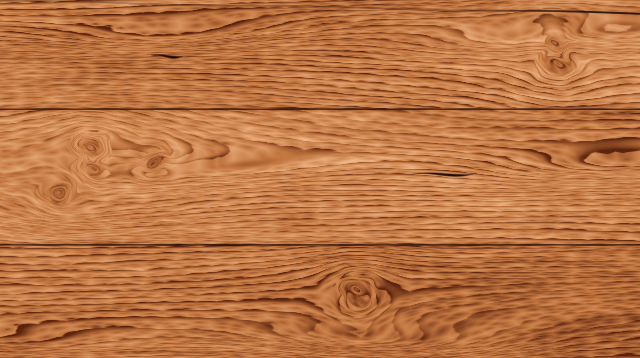
Reproduce this texture procedurally as a Shadertoy shader.

```glsl
// Three wide horizontal planks of warm brown wood with fine grain, knots and cracks.
#define PLANK_HEIGHT 0.379
#define PLANK_OFFSET 0.063
#define RING_DENSITY 58.0
#define GRAIN_WARP 0.05
#define KNOT_RADIUS 0.032
#define FIBRE_SCALE vec2(20.0, 150.0)
#define FIBRE_DEPTH 0.42
#define RING_DEPTH 0.6
#define DARK_WOOD vec3(0.36, 0.14, 0.05)
#define MID_WOOD vec3(0.76, 0.46, 0.25)
#define LIGHT_WOOD vec3(0.93, 0.71, 0.52)
#define GAP_COLOR vec3(0.13, 0.05, 0.03)

vec2 hash2(vec2 p) {
    vec2 q = vec2(dot(p, vec2(127.1, 311.7)), dot(p, vec2(269.5, 183.3)));
    return fract(sin(q) * 43758.5);
}

// Distance to the nearest scattered cell point
float cellular(vec2 p) {
    vec2 cell = floor(p), f = p - cell;
    float nearest = 2.0;
    for (int j = -1; j <= 1; j++)
    for (int i = -1; i <= 1; i++) {
        vec2 o = vec2(i, j);
        nearest = min(nearest, length(o + hash2(cell + o) - f));
    }
    return nearest;
}

// Layered bent sines, roughly -1 to 1
float waves(vec2 p) {
    float sum = 0.0, amp = 0.6;
    for (int i = 0; i < 4; i++) {
        float phase = float(i) * 2.1;
        sum += amp * sin(p.x + 1.5 * sin(p.y + phase) + phase);
        p = p * vec2(1.6, 1.83) + vec2(0.4 * sin(p.y), 1.3);
        amp *= 0.43;
    }
    return sum;
}

// Long pointed arches where the cut runs flat along the rings
float archHeight(vec2 p, float plank) {
    float height = 0.0;
    for (float i = 0.0; i < 2.0; i++) {
        vec2 c = vec2(0.45 + 1.15 * i + 0.15 * mod(plank, 2.0) - 0.5 * step(plank, 0.5),
            (plank + 0.3 + 0.24 * min(plank, 1.0)) * PLANK_HEIGHT - PLANK_OFFSET);
        vec2 d = (p - c) / vec2(0.36, 0.048);
        d.y += 0.25 * sin(p.x * 5.0 + i * 2.0);
        height += 0.075 * exp(-dot(d, d));
    }
    return height;
}

// Bends the grain around the plank's knots; returns (grain height, knot core mask)
vec2 bendAroundKnots(vec2 p, float plank, float grain) {
    float core = 0.0, count = 2.0 + 2.0 * mod(plank, 2.0);
    vec2 center = vec2(1.79 * fract(0.56 + 0.585 * plank + 0.07 * plank * (plank - 1.0)),
        (plank + 0.6 + 0.07 * plank - 0.1 * plank * plank) * PLANK_HEIGHT - PLANK_OFFSET);
    float spread = 0.05 + 0.05 * min(plank, 1.0);
    for (float i = 0.0; i < count; i++) {
        float angle = 2.4 * i + 5.5;
        vec2 c = center + spread * sqrt(i) * vec2(cos(angle), 0.6 * sin(angle));
        float radius = KNOT_RADIUS * (0.6 + 0.5 * hash2(vec2(i, plank + 3.0)).x);
        vec2 d = (p - c) * vec2(0.75, 1.0);
        d += 0.004 * sin(d.yx * 90.0 + i);
        float r = length(d), reach = radius * 1.8;
        grain -= d.y * reach * reach / (r * r + 0.4 * reach * reach);
        float inside = 1.0 - smoothstep(0.4 * radius, 1.5 * radius, r);
        grain = mix(grain, c.y + 1.5 * r, inside);
        core = max(core, inside * (0.4 + 0.6 * smoothstep(radius, 0.0, r)));
    }
    return vec2(grain, core);
}

// Tapered dark split in the middle of a plank
float crackMask(vec2 p, float plank, float pixel) {
    vec2 c = vec2(1.79 * fract(0.12 + 0.57 * plank),
        (plank + 0.65 - 0.13 * plank) * PLANK_HEIGHT - PLANK_OFFSET);
    float halfLength = plank > 1.5 ? 0.045 : 0.085 * plank;
    float u = (p.x - c.x) / max(halfLength, 0.001);
    float width = 0.0055 * max(1.0 - u * u, 0.0) * (0.6 + 0.4 * u);
    float side = abs(p.y - c.y + 0.003 * sin(u * 3.0)) - width;
    return (1.0 - smoothstep(-pixel, pixel, side)) * step(abs(u), 1.0);
}

void mainImage(out vec4 fragColor, in vec2 fragCoord) {
    vec2 p = fragCoord / iResolution.y;
    float pixel = 1.0 / iResolution.y;

    // Plank layout
    float row = (p.y + PLANK_OFFSET) / PLANK_HEIGHT;
    float plank = floor(row);
    float edge = (0.5 - abs(fract(row) - 0.5)) * PLANK_HEIGHT;

    // Growth rings: slow darkening, then a sharp return to light
    float warp = GRAIN_WARP * waves(vec2(p.x * 1.3, p.y * 7.0) + plank * 4.7);
    vec2 knots = bendAroundKnots(p, plank, p.y + warp + archHeight(p, plank));
    vec2 along = vec2(p.x, mix(p.y, knots.x, 0.7));
    float fibre = cellular(along * FIBRE_SCALE + plank * 31.0) - 0.45;
    float streak = cellular(along * vec2(3.0, 42.0) + plank * 17.0) - 0.45;
    float phase = knots.x * RING_DENSITY;
    float blur = fwidth(phase);
    float s = fract(phase + 0.25 * fibre + 0.35 * streak);
    float ring = smoothstep(0.35, 0.9, s) * (1.0 - smoothstep(0.93 - min(blur, 0.4), 1.0, s));
    ring *= ring * (1.0 - smoothstep(0.6, 1.4, blur));
    float ringStrength = 0.7 + 0.5 * waves(vec2(p.x * 2.0, p.y * 9.0) + plank * 8.0 + 2.0);

    // Tone of the wood
    float tone = 0.63 - RING_DEPTH * ring * max(ringStrength, 0.15);
    tone += FIBRE_DEPTH * fibre + 0.26 * streak;
    tone += 0.12 * waves(vec2(p.x * 1.5, p.y * 6.0) + plank * 2.0);
    tone -= 0.15 * (1.0 - smoothstep(0.0, 0.4, p.y)) + 0.04 * step(plank, 0.5);
    tone -= 0.26 * knots.y + 0.14 * (1.0 - smoothstep(0.0, 0.016, edge));
    tone = clamp(tone, 0.0, 1.0);
    vec3 color = mix(DARK_WOOD, MID_WOOD, min(tone * 2.0, 1.0));
    color = mix(color, LIGHT_WOOD, max(tone * 2.0 - 1.0, 0.0));

    // Seams, cracks and the long split near the top
    float seam = 1.0 - smoothstep(0.0006, 0.0012 + pixel, edge + 0.0005 * sin(p.x * 37.0));
    float splitY = 0.998 - 0.02 * p.x + 0.002 * sin(p.x * 9.0);
    float split = 1.0 - smoothstep(0.0008, 0.0008 + 1.3 * pixel, abs(p.y - splitY));
    split *= 0.3 + 0.6 * smoothstep(1.2, 1.7, p.x);
    float gap = max(max(0.75 * seam, split), crackMask(p, plank, pixel));
    fragColor = vec4(mix(color, GAP_COLOR, gap), 1.0);
}
```
